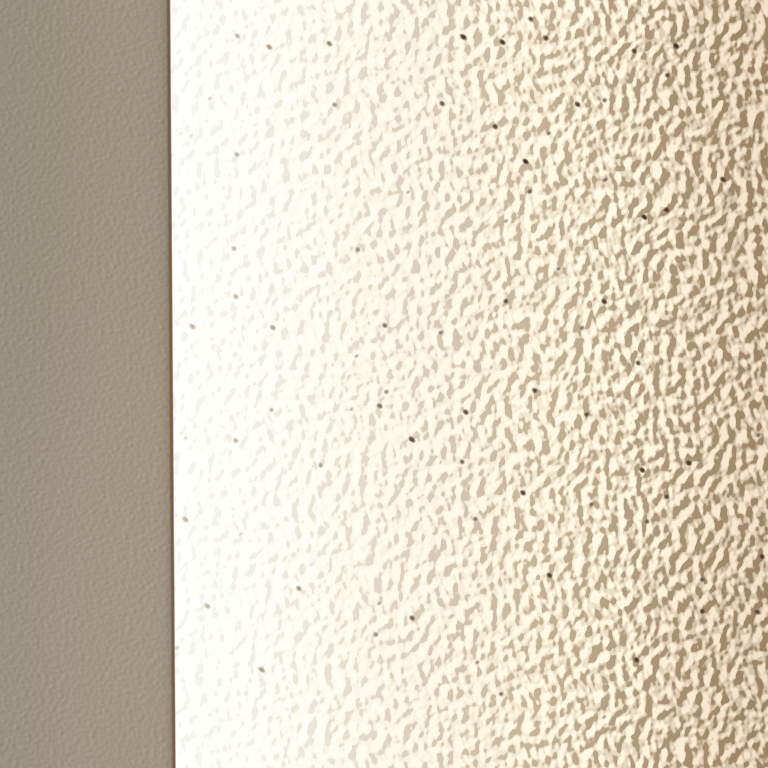
Reproduce this texture procedurally as a Shadertoy shader.

```glsl
#define EDGE_TOP 0.221
#define EDGE_LEAN 0.007
#define BUMP_CELLS 80.0
#define GROOVE_DEPTH 0.25
#define RIDGE_HEIGHT 0.13
#define BLOB_SHARPNESS 5.5
#define LIGHT_STEP vec2(0.32, -0.14)
#define SPECK_CELLS 27.0
#define SPECK_CHANCE 0.12
#define SPECK_RADIUS 0.0027
#define GRAIN_CELLS 190.0
#define GRAIN_DEPTH 0.022

vec2 hash2(vec2 cell) {
    vec3 q = fract(vec3(cell.xyx) * vec3(0.1031, 0.1030, 0.0973));
    q += dot(q, q.yzx + 33.33);
    return fract((q.xx + q.yz) * q.zy);
}

// Smooth cellular height: soft blobs around jittered cell points
float blobs(vec2 p) {
    vec2 cell = floor(p);
    float height = 0.0;
    for (int j = -1; j <= 1; j++) {
        for (int i = -1; i <= 1; i++) {
            vec2 id = cell + vec2(i, j);
            vec2 d = p - id - hash2(id);
            height += exp(-BLOB_SHARPNESS * dot(d, d));
        }
    }
    return height;
}

// Height difference along the light direction
float relief(vec2 p) {
    return blobs(p + LIGHT_STEP) - blobs(p - LIGHT_STEP);
}

// Small uneven pits; x is coverage, y is strength
vec2 specks(vec2 uv, float pixel) {
    vec2 p = uv * SPECK_CELLS;
    vec2 id = floor(p);
    vec2 pick = hash2(id + 71.0);
    vec2 center = (id + 0.2 + 0.6 * hash2(id + 19.0)) / SPECK_CELLS;
    vec2 d = uv - center;
    d.x += (pick.y - 0.5) * d.y;
    float radius = SPECK_RADIUS * mix(0.7, 1.25, pick.y);
    float soft = max(pixel, 0.002);
    float cover = 1.0 - smoothstep(radius - soft, radius + soft, length(d));
    return vec2(cover * step(pick.x, SPECK_CHANCE), mix(0.4, 0.95, pick.y));
}

// Cream wall, overexposed near the edge and falling to tan
vec3 wallBase(float t) {
    vec3 color = mix(vec3(1.0, 1.0, 0.985), vec3(0.995, 0.972, 0.912), smoothstep(0.0, 0.34, t));
    color = mix(color, vec3(0.955, 0.905, 0.81), smoothstep(0.22, 0.7, t));
    return mix(color, vec3(0.83, 0.76, 0.66), smoothstep(0.58, 1.05, t));
}

vec3 wall(vec2 uv, float edge, float pixel) {
    float t = (uv.x - edge) / (1.0 - edge);
    float shade = t + 0.025 * sin(uv.y * 7.0 + 1.0) * t;

    // Slightly upright plaster grains at two sizes
    vec2 p = uv * BUMP_CELLS * vec2(1.12, 0.86);
    p += 0.2 * sin(p.yx * vec2(0.83, 0.71));
    float bump = relief(p) + 0.45 * relief(p * 1.9 + 31.0);

    // Crisp broken grooves, sparse near the glow and crowded in the shade
    float onset = mix(0.3, -0.02, smoothstep(0.0, 0.9, t));
    float groove = smoothstep(onset, onset + 0.55, -bump);
    float ridge = smoothstep(0.05, 0.6, bump);
    float depth = mix(0.18, 1.0, smoothstep(0.0, 0.85, t));
    vec3 color = wallBase(shade);
    color -= groove * depth * GROOVE_DEPTH * vec3(0.86, 0.98, 1.04);
    color += ridge * depth * RIDGE_HEIGHT * vec3(0.9, 0.97, 1.0);

    // Lit grains stay cream instead of clipping to white
    vec3 ceiling = mix(vec3(1.0, 1.0, 0.985), vec3(1.0, 0.975, 0.9), smoothstep(0.05, 0.55, t));
    color = min(color, ceiling);

    vec2 pit = specks(uv, pixel);
    float pitFade = smoothstep(0.01, 0.6, t);
    vec3 pitColor = mix(vec3(0.76, 0.68, 0.58), vec3(0.2, 0.14, 0.09), pitFade);
    return mix(color, pitColor, pit.x * pit.y);
}

// Flat shaded panel with faint fine grain
vec3 panel(vec2 uv) {
    vec3 color = mix(vec3(0.6, 0.565, 0.49), vec3(0.63, 0.585, 0.51), smoothstep(0.0, 0.16, uv.x));
    color += 0.01 * sin(uv.y * 5.0 + 0.6) * vec3(1.0, 0.8, 0.9);
    return color + GRAIN_DEPTH * relief(uv * GRAIN_CELLS);
}

void mainImage(out vec4 fragColor, in vec2 fragCoord) {
    vec2 uv = fragCoord / iResolution.xy;
    float pixel = 1.0 / iResolution.y;
    float edge = EDGE_TOP + EDGE_LEAN * (1.0 - uv.y);
    float side = uv.x - edge;
    float soft = max(pixel, 0.0015);

    vec3 color = mix(panel(uv), wall(uv, edge, pixel), smoothstep(-soft, soft, side));

    // Thin brown seam with a soft shadow on the panel side
    float shadow = exp(-abs(side + 0.004) / 0.006) * (1.0 - step(0.0, side));
    color *= 1.0 - 0.13 * shadow;
    float seam = 1.0 - smoothstep(0.0005, 0.0005 + 2.0 * soft, abs(side + 0.0015));
    color = mix(color, vec3(0.43, 0.30, 0.20), 0.75 * seam);

    fragColor = vec4(clamp(color, 0.0, 1.0), 1.0);
}
```
